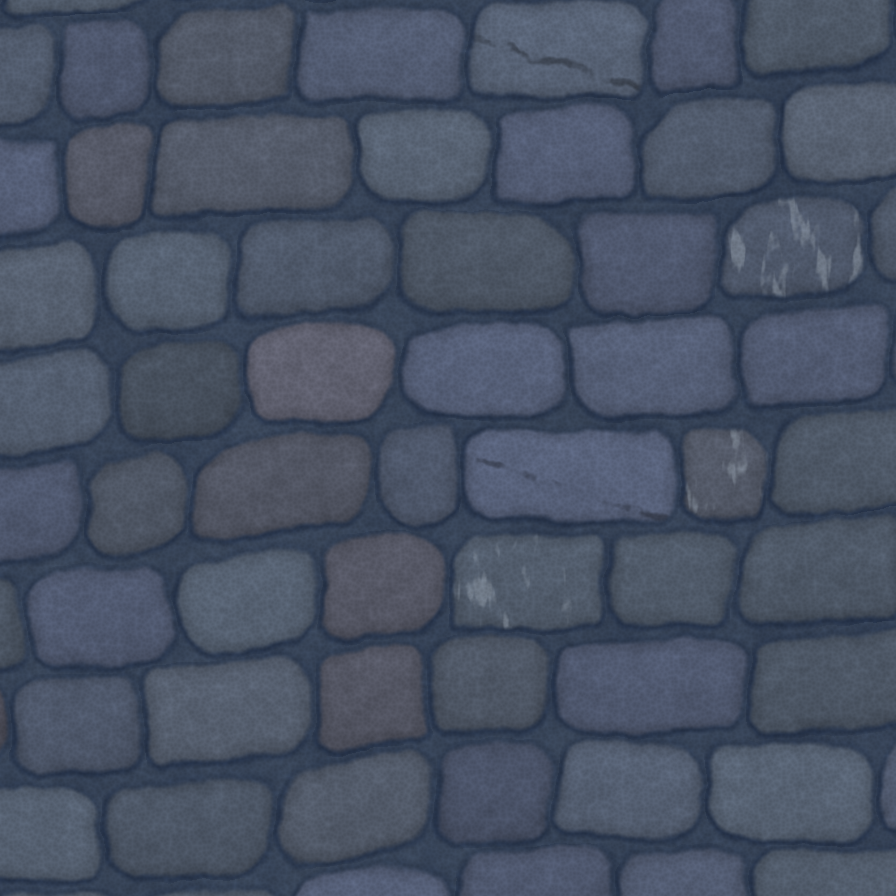
This texture is drawn by a Shadertoy shader. Its source:

```glsl
#define ROWS 8.3
#define COLUMNS 6.0
#define TILT 0.06
#define HALF_GAP 0.0042
#define EDGE_SOFTNESS 0.0055
#define GRAIN 0.065
#define MORTAR vec3(0.232, 0.282, 0.358)
#define CREVICE vec3(0.140, 0.190, 0.278)
#define BLUE_STONE vec3(0.318, 0.355, 0.446)
#define GREY_STONE vec3(0.316, 0.358, 0.418)
#define WARM_STONE vec3(0.346, 0.350, 0.404)
#define PALE_STAIN vec3(0.520, 0.560, 0.610)

float hash(vec2 p) {
    vec3 q = fract(p.xyx * 0.1031);
    q += dot(q, q.yzx + 33.33);
    return fract((q.x + q.y) * q.z);
}

// Distance to the nearest scattered cell point
float cellular(vec2 p) {
    vec2 cell = floor(p);
    float nearest = 2.0;
    for (int y = -1; y <= 1; y++)
    for (int x = -1; x <= 1; x++) {
        vec2 c = cell + vec2(x, y);
        vec2 point = c + vec2(hash(c), hash(c + 71.7));
        nearest = min(nearest, length(point - p));
    }
    return nearest;
}

// Layered, turned sines, about -1 to 1
float ripple(vec2 p) {
    float sum = 0.0, weight = 0.5;
    for (int i = 0; i < 4; i++) {
        sum += weight * sin(p.x + 1.7 * sin(p.y)) * cos(p.y + 1.3 * sin(p.x * 0.8));
        p = mat2(1.3, 1.2, -1.2, 1.3) * p + 2.3;
        weight *= 0.6;
    }
    return sum;
}

// Jittered, leaning joint between two stones of a row
float seam(float i, float row, float height) {
    vec2 id = vec2(i, row);
    return i + 0.55 * (hash(id) - 0.5) + 0.2 * (hash(id + 19.0) - 0.5) * height;
}

float roundedBox(vec2 p, vec2 size, float radius) {
    vec2 q = abs(p) - size + radius;
    return min(max(q.x, q.y), 0.0) + length(max(q, 0.0)) - radius;
}

void mainImage(out vec4 fragColor, in vec2 fragCoord) {
    vec2 uv = fragCoord / iResolution.y;

    // Tilted, uneven courses
    vec2 p = uv;
    p.y += 0.35 - TILT * uv.x + 0.008 * sin(uv.x * 8.0 + 3.0 * uv.y);
    p += 0.0065 * vec2(ripple(uv * 30.0), ripple(uv * 30.0 + 9.0));
    float row = floor(p.y * ROWS);
    float height = fract(p.y * ROWS) - 0.5;
    float x = p.x * COLUMNS + 7.0 * hash(vec2(row, 5.0)) + 10.0;

    // Stone that holds this point
    float column = floor(x);
    if (x < seam(column, row, height)) column -= 1.0;
    else if (x >= seam(column + 1.0, row, height)) column += 1.0;
    vec2 id = vec2(column, row);
    float left = seam(column, row, height);
    float right = seam(column + 1.0, row, height);

    // Domed block with a different radius at each corner
    vec2 local = vec2((x - 0.5 * (left + right)) / COLUMNS, height / ROWS);
    local.y += 0.006 * (hash(id + 31.0) - 0.5);
    local.y -= 0.10 * (hash(id + 37.0) - 0.5) * local.x;
    vec2 size = vec2(0.5 * (right - left) / COLUMNS, 0.5 / ROWS) - HALF_GAP;
    float across = local.x / size.x;
    size.y -= 0.004 * hash(id + 43.0) + 0.011 * hash(id + 47.0) * across * across;
    float corner = hash(id * 3.0 + sign(local) + 53.0);
    float radius = min(mix(0.010, 0.042, corner), min(size.x, size.y));
    float d = roundedBox(local, size, radius);
    float face = smoothstep(0.4 * EDGE_SOFTNESS, -EDGE_SOFTNESS, d);

    // Stone tint, tone and soft light from above
    float tint = hash(id + 61.0);
    vec3 stone = mix(BLUE_STONE, GREY_STONE, smoothstep(0.2, 0.6, tint));
    stone = mix(stone, WARM_STONE, smoothstep(0.65, 1.0, tint));
    float tone = 0.94 + 0.15 * hash(id + 67.0);
    tone -= 0.15 * step(0.93, hash(id + 73.0));
    float mottle = ripple(uv * 55.0 + 5.0 * hash(id));
    float fleck = ripple(uv * vec2(130.0, 170.0) + 3.0);
    stone *= tone + 0.06 * mottle + 0.035 * fleck + 0.8 * local.y;
    stone *= 1.0 - 0.12 * smoothstep(-0.020, 0.0, d);

    // Worn, broken crack on a few stones
    float crack = abs(local.y + 0.016 + 0.3 * local.x + 0.006 * ripple(uv * 45.0));
    float worn = smoothstep(-0.3, 0.3, mottle) * step(0.94, hash(id + 79.0));
    stone *= 1.0 - 0.3 * worn * smoothstep(0.006, 0.001, crack);

    // Pale vertical stains on a few stones
    float streak = ripple(vec2(uv.x * 75.0, uv.y * 28.0) + 4.0);
    float stain = step(0.95, hash(id + 83.0)) * smoothstep(0.3, 0.65, streak);
    stone = mix(stone, PALE_STAIN, 0.6 * stain);

    // Dirty joints with dark lines hugging the stones, deepest below
    float dirt = 0.5 + 0.6 * ripple(uv * 36.0 + 13.0);
    float below = smoothstep(0.025, -0.025, local.y + 0.5 * local.x);
    float hug = smoothstep(0.009, 0.001, d) * (0.4 + 0.6 * below);
    vec3 joint = mix(MORTAR, CREVICE, clamp(0.4 * dirt + 0.65 * hug, 0.0, 1.0));
    joint *= 1.0 + 0.07 * fleck;

    vec3 color = mix(joint, stone, face);
    color *= 1.0 + GRAIN * (cellular(uv * 210.0) - 0.45) * 2.0;
    color *= 1.0 + GRAIN * (cellular(uv * 90.0) - 0.45);
    fragColor = vec4(color, 1.0);
}
```
